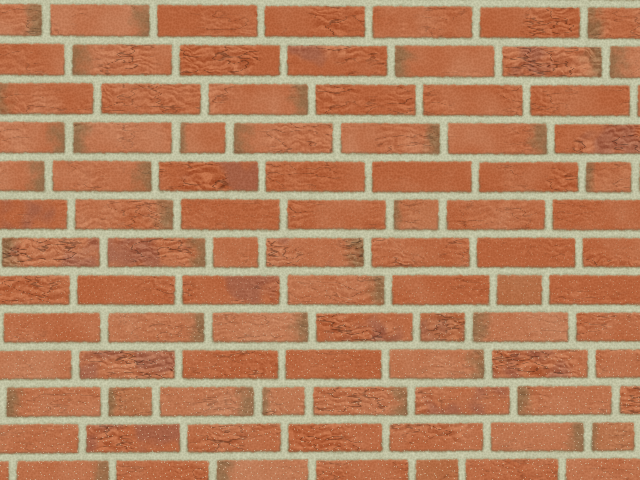
A Shadertoy shader for this texture:

```glsl
// Weathered red brick wall in thirteen courses, with pale recessed mortar and a few half bricks.

float hash(vec2 p) {
    return fract(sin(dot(p, vec2(127.1, 311.7))) * 43758.5);
}

// Distance to the nearest jittered cell point
float cells(vec2 p) {
    vec2 base = floor(p);
    float nearest = 2.0;
    for (int j = -1; j <= 1; j++)
    for (int i = -1; i <= 1; i++) {
        vec2 c = base + vec2(i, j);
        vec2 point = c + vec2(hash(c), hash(c + 37.2));
        nearest = min(nearest, distance(p, point));
    }
    return nearest;
}

// Layered, rotated sines, roughly -1 to 1
float waves(vec2 p) {
    float sum = 0.0, amp = 0.5;
    for (int i = 0; i < 5; i++) {
        p = mat2(0.8, 0.6, -0.6, 0.8) * p * 1.6 + 1.3;
        sum += amp * sin(p.x + 1.6 * sin(p.y));
        amp *= 0.65;
    }
    return sum;
}

float roundedBox(vec2 q, vec2 halfSize, float radius) {
    vec2 e = abs(q) - halfSize + radius;
    return length(max(e, 0.0)) + min(max(e.x, e.y), 0.0) - radius;
}

// First joint of each course, and a bit mask of its half-brick slots
const float firstJoint[13] = float[13](0.072, 0.107, 0.152, 0.108, 0.076, 0.111, -0.003,
                                       0.115, 0.0, 0.118, 0.004, 0.129, 0.02);
const int halfSlots[13] = int[13](0, 0, 0, 4, 64, 16, 8, 32, 32, 0, 20, 64, 32);

void mainImage(out vec4 fragColor, in vec2 fragCoord) {
    vec2 uv = fragCoord / iResolution.xy;
    vec2 p = uv * vec2(1.0, 0.75);
    float pixel = 1.0 / iResolution.x;

    // Courses tilt slightly and tighten towards the bottom
    float down = 1.0 - uv.y;
    down -= 0.008 * (uv.x - 0.3) * (1.0 - 1.8 * down);
    float course = down * (12.116 + 0.559 * down) - 0.027;
    float rowHeight = 0.75 / (12.116 + 1.118 * down);
    int row = clamp(int(floor(course)), 0, 12);
    float rowPart = float(row) / 12.0;

    // Walk along the course to the brick under this point
    float pitch = mix(0.168, 0.156, rowPart * rowPart);
    float left = firstJoint[row] - pitch, width = pitch;
    int slot = 0;
    for (int i = 0; i < 9; i++) {
        slot = i;
        width = ((halfSlots[row] >> i) & 1) == 1 ? 0.5 * pitch : pitch;
        if (uv.x < left + width) break;
        left += width;
    }
    vec2 id = vec2(slot, row);
    float tone = hash(id + 3.1), rough = hash(id + 8.7), stain = hash(id + 15.3);

    // Brick outline with chipped edges
    vec2 q = vec2(uv.x - left - 0.5 * width, (0.5 - fract(course)) * rowHeight);
    vec2 halfSize = vec2(0.5 * width - 0.0064, 0.5 * rowHeight - 0.0064);
    halfSize -= 0.0012 * (vec2(tone, rough) - 0.5);
    q.y += 0.012 * (stain - 0.5) * q.x;
    float d = roundedBox(q, halfSize, 0.003) + 0.0008 * waves(p * 170.0);
    float inside = 1.0 - smoothstep(-pixel, pixel, d);
    float grain = cells(p * 260.0) - 0.45;

    // Mortar, dirtier beside and below the bricks
    float nearBrick = 1.0 - smoothstep(0.0, 0.0042, d);
    float dirt = nearBrick * (q.y < 0.0 ? 0.8 : 0.45) + 0.12 * waves(p * 60.0);
    vec3 mortar = mix(vec3(0.77, 0.77, 0.65), vec3(0.61, 0.59, 0.46), clamp(dirt, 0.0, 1.0));
    mortar += 0.1 * grain;

    // Clay colour, varied within and between bricks
    float patches = 0.42 + 0.35 * waves(p * 22.0 + id * 7.0) + 0.8 * (tone - 0.5);
    vec3 clay = mix(vec3(0.71, 0.39, 0.24), vec3(0.76, 0.49, 0.35), clamp(patches, 0.0, 1.0));
    clay = mix(clay, vec3(0.75, 0.55, 0.41), 0.25 * smoothstep(0.3, 1.0, down) * tone);
    float purple = step(0.85, rough) * smoothstep(0.0, 0.7, waves(p * 18.0 + id));
    clay = mix(clay, vec3(0.57, 0.36, 0.30), 0.5 * purple);
    if (width < pitch) clay = mix(clay, vec3(0.66, 0.47, 0.31), 0.6 * stain);

    // Sooty ends on some bricks
    float side = stain > 0.5 ? 1.0 : -1.0;
    float soot = smoothstep(0.55, 1.0, side * q.x / halfSize.x + 0.12 * waves(p * 70.0));
    clay = mix(clay, vec3(0.52, 0.42, 0.29), 0.7 * soot * step(0.45, tone));

    // Folded clay surface: lit relief and dark creases
    vec2 fold = p * vec2(48.0, 120.0) + 0.7 * waves(p * 35.0 + id) + id * 5.0;
    float relief = cells(fold + vec2(0.1, 0.3)) - cells(fold);
    float folded = mix(0.25, 1.0, rough) * smoothstep(-0.6, 0.5, waves(p * 16.0 + id * 3.0));
    clay += relief * folded * vec3(0.24, 0.25, 0.22);
    vec2 creaseAt = p * vec2(22.0, 75.0) + id * 5.0;
    float crease = 1.0 - smoothstep(0.0, 0.13, abs(waves(creaseAt) + 0.2));
    clay *= 1.0 - 0.28 * crease * folded;
    clay += 0.07 * grain;

    // Shaded lower edge, pale upper edge, lime specks
    float rim = smoothstep(-0.004, 0.0, d);
    clay = mix(clay, vec3(0.52, 0.38, 0.27), 0.6 * rim * (1.0 - smoothstep(-0.6, 0.4, q.y / halfSize.y)));
    clay = mix(clay, vec3(0.78, 0.60, 0.46), 0.4 * rim * smoothstep(0.3, 0.9, q.y / halfSize.y));
    float speck = 1.0 - smoothstep(0.06, 0.14, cells(p * 110.0));
    clay = mix(clay, vec3(0.82, 0.72, 0.60), speck * smoothstep(0.2, 1.0, down) * 0.7);

    fragColor = vec4(clamp(mix(mortar, clay, inside), 0.0, 1.0), 1.0);
}
```
